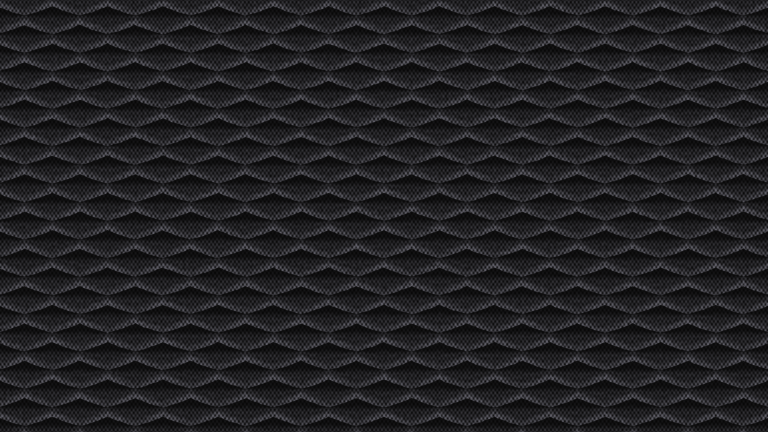
Give the GLSL for this pattern, as a Shadertoy shader.

```glsl
// Dark knitted fabric embossed with staggered rows of shallow scales.
// Each row is bounded by a zigzag ridge with a thin lit band, brightest at its
// peaks; a soft shadow lies under it. Stitches and yarn grain cover the cloth.

const float TAU = 6.2831853;

vec2 hashGradient(vec2 cell) {
    float h = fract(sin(dot(cell, vec2(127.1, 311.7))) * 43758.5);
    return vec2(cos(TAU * h), sin(TAU * h));
}

float gradientNoise(vec2 p) {
    vec2 i = floor(p), f = fract(p);
    vec2 w = f * f * f * (f * (f * 6.0 - 15.0) + 10.0);
    float a = dot(hashGradient(i), f);
    float b = dot(hashGradient(i + vec2(1, 0)), f - vec2(1, 0));
    float c = dot(hashGradient(i + vec2(0, 1)), f - vec2(0, 1));
    float d = dot(hashGradient(i + vec2(1, 1)), f - vec2(1, 1));
    return mix(mix(a, b, w.x), mix(c, d, w.x), w.y);
}

// 0 below a peak of the given row, 1 at the valley between two peaks
float peakOffset(float x, float row) {
    return 2.0 * abs(fract(x - 0.5 * row + 0.5) - 0.5);
}

// Depth of the ridge below its peaks, in rows
float ridgeDrop(float u) {
    return 0.5 * u * (1.3 - 0.3 * u);
}

float scaleShade(vec2 q, float pixel) {
    // Find the scale whose upper ridge lies just above this point
    float row = floor(q.y);
    if (q.y - row < ridgeDrop(peakOffset(q.x, row))) row -= 1.0;
    float u = peakOffset(q.x, row);
    float depth = q.y - row - ridgeDrop(u);
    float height = 1.0 + ridgeDrop(1.0 - u) - ridgeDrop(u);

    // Shadow under the ridge, dim cloth, lit band along the lower ridge
    float pocket = 0.62 * (1.0 - u);
    float lit = smoothstep(pocket * 0.5, pocket * 1.2 + 0.1, depth);
    float band = smoothstep(0.42, 0.06, height - depth) * mix(0.42, 1.0, u);
    float shade = mix(0.08, 0.31 + 0.45 * band, lit);

    // Soft crossing of the ridge edge
    float ridge = 0.76 - 0.26 * u;
    return mix(ridge, shade, smoothstep(0.0, 1.6 * pixel, depth));
}

void mainImage(out vec4 fragColor, in vec2 fragCoord) {
    vec2 p = (fragCoord - 0.5 * iResolution.xy) / iResolution.y;

    // Slight unevenness of the cloth; q counts repeats across and rows down
    vec2 sway = 0.0015 * vec2(gradientNoise(p * 60.0), gradientNoise(p * 60.0 + 71.0));
    vec2 q = vec2(p.x + sway.x, 0.0556 - p.y + sway.y) / vec2(0.128, 0.0432);
    float shade = scaleShade(q, 1.0 / (0.0432 * iResolution.y));

    // Staggered stitches and yarn grain
    vec2 stitch = cos(TAU * p / vec2(0.0092, 0.0132));
    float weave = stitch.x * stitch.y;
    float grain = gradientNoise(p * 135.0);
    float yarn = 1.0 + 0.62 * weave + 0.55 * grain;

    float light = clamp(shade * yarn + 0.04 * weave, 0.0, 1.1);
    vec3 color = mix(vec3(0.03, 0.029, 0.029), vec3(0.335, 0.332, 0.362), light);
    fragColor = vec4(color, 1.0);
}
```
